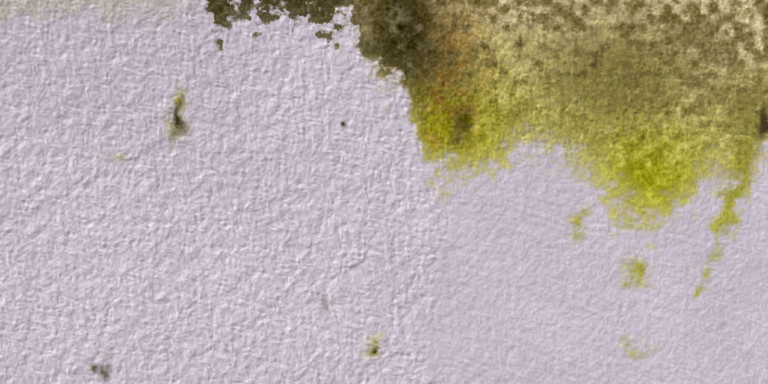
This texture is drawn by a Shadertoy shader. Its source:

```glsl
// Rough lilac plaster with moss and damp stains creeping down from the top.
// Value noise forms a relief lit from the upper left; the stains are soft
// masks built from a wavy lower border, Gaussian blots and a dripping streak.

float hash(vec2 p) {
    return fract(sin(dot(p, vec2(127.1, 311.7))) * 43758.5453);
}

float noise(vec2 p) {
    vec2 i = floor(p), f = fract(p);
    f = f * f * (3.0 - 2.0 * f);
    return mix(mix(hash(i), hash(i + vec2(1, 0)), f.x),
               mix(hash(i + vec2(0, 1)), hash(i + vec2(1, 1)), f.x), f.y);
}

float fbm(vec2 p) {
    float sum = 0.0, amp = 0.5;
    for (int i = 0; i < 5; i++) {
        sum += amp * noise(p);
        p = mat2(1.6, 1.2, -1.2, 1.6) * p + 7.3;
        amp *= 0.5;
    }
    return sum;
}

// Soft spot of the given centre and radii
float blot(vec2 p, vec2 centre, vec2 radius) {
    vec2 v = (p - centre) / radius;
    return exp(-dot(v, v));
}

float bump(float x, float centre, float width) {
    float v = (x - centre) / width;
    return exp(-v * v);
}

float segment(vec2 p, vec2 a, vec2 b) {
    vec2 d = b - a;
    return length(p - a - d * clamp(dot(p - a, d) / dot(d, d), 0.0, 1.0));
}

// 1 on the trowelled, smoother plaster at the lower right
float trowelled(vec2 p) {
    return smoothstep(1.06, 1.2, p.x + 0.16 * (fbm(p * 9.0) - 0.5))
         * smoothstep(0.66, 0.52, p.y);
}

float relief(vec2 p) {
    vec2 w = p + 0.012 * vec2(noise(p * 30.0), noise(p * 30.0 + 40.0));
    vec2 turned = mat2(0.8, -0.6, 0.6, 0.8) * w;
    float pebbles = 0.75 * noise(turned * vec2(58, 44)) + 0.65 * noise(turned.yx * vec2(90, 105))
                  + 0.38 * noise(w * 180.0);
    float across = p.y + (0.22 + 0.3 * (0.55 - p.y)) * (p.x - 1.1) + 0.012 * noise(p * 12.0);
    float scratches = 0.45 * noise(vec2(p.x * 5.0, across * 55.0)) * noise(p * 8.0 + 3.0)
                    + 0.22 * noise(vec2(p.x * 9.0, across * 120.0))
                    + 0.35 * noise(w * 75.0) + 0.32 * noise(w * 160.0);
    float h = mix(pebbles, scratches, 0.8 * trowelled(p));
    // Raised rims: the long sweep at the left and the trowel's end
    float sweep = p.y - 0.44 - 0.52 * p.x * p.x - 0.28 * p.x + 0.02 * noise(p * 14.0);
    h += 0.4 * smoothstep(-0.012, 0.012, sweep) * smoothstep(0.6, 0.4, p.x);
    float rim = p.x - 1.12 + 0.12 * (fbm(p * 16.0) - 0.5);
    return h + 0.4 * bump(rim, 0.0, 0.012) * bump(p.y, 0.42, 0.13);
}

void mainImage(out vec4 fragColor, in vec2 fragCoord) {
    vec2 p = fragCoord / iResolution.y;
    float x = p.x, fall = 1.0 - p.y;
    float cloud = fbm(p * 7.0) - 0.5;
    float grain = fbm(p * 42.0) - 0.5;
    float speck = noise(p * 130.0) + 0.7 * noise(p * 210.0) - 0.85;
    vec2 q = p + 0.07 * vec2(fbm(p * 24.0) - 0.5, fbm(p * 24.0 + 30.0) - 0.5);

    // Plaster
    float light = relief(p) - relief(p + vec2(-0.0045, 0.005));
    vec3 col = vec3(0.775, 0.735, 0.785) + 0.05 * cloud + 0.03 * speck;
    col -= 0.04 * blot(p, vec2(0.1, 0.95), vec2(0.6, 0.35));
    col = mix(col, vec3(0.68, 0.65, 0.55), 0.5 * smoothstep(0.07, -0.02, fall + 0.2 * cloud + 0.1 * grain)
              * smoothstep(0.65, 0.3, x));

    // Lower border of the growth
    float border = 0.04 + 0.17 * smoothstep(0.90, 1.01, x) + 0.22 * smoothstep(1.02, 1.14, x)
                 + 0.15 * bump(x, 1.70, 0.12) - 0.05 * bump(x, 1.38, 0.09)
                 + 0.07 * bump(x, 1.92, 0.04) - 0.10 * smoothstep(1.93, 2.0, x)
                 + 0.10 * bump(x, 0.56, 0.04) - 0.12 * smoothstep(0.59, 0.51, x);
    float inside = border - fall + 0.16 * cloud + 0.20 * grain + 0.03 * speck;
    float soft = mix(0.028, 0.075, smoothstep(0.95, 1.2, x));
    float growth = smoothstep(-soft, soft, inside);
    col = mix(col, vec3(0.70, 0.66, 0.46), 0.6 * smoothstep(-0.09, 0.05, inside)
              * smoothstep(0.80, 1.0, x));

    // Moss fringe, brown damp and dark mould, from the border upwards
    vec3 moss = mix(vec3(0.67, 0.64, 0.34), vec3(0.62, 0.62, 0.10),
                    clamp(blot(q, vec2(1.17, 0.65), vec2(0.14, 0.12))
                        + blot(q, vec2(1.69, 0.53), vec2(0.14, 0.12)), 0.0, 1.0));
    float damp = smoothstep(0.34, 0.08, fall + 0.3 * cloud + 0.3 * grain);
    vec3 brown = mix(vec3(0.53, 0.47, 0.31), vec3(0.71, 0.65, 0.50),
                     smoothstep(-0.12, 0.16, 0.5 * cloud + grain));
    moss = mix(moss, brown, 0.9 * damp);
    float olive = blot(q, vec2(1.6, 0.80), vec2(0.19, 0.13)) + blot(q, vec2(1.96, 0.70), vec2(0.07, 0.1));
    moss = mix(moss, vec3(0.40, 0.36, 0.15), clamp(olive * (0.65 + 3.0 * grain + 0.3 * speck), 0.0, 0.85));
    float rust = blot(q, vec2(1.17, 0.80), vec2(0.09, 0.18));
    moss = mix(moss, vec3(0.48, 0.34, 0.10), clamp(rust * (0.7 + 3.5 * grain), 0.0, 0.9));
    float mould = 1.5 * blot(q, vec2(1.05, 0.92), vec2(0.09, 0.16)) + smoothstep(1.0, 0.85, x)
                + 0.9 * blot(q, vec2(1.2, 0.68), vec2(0.03, 0.05));
    moss += 0.4 * grain + 0.13 * speck;
    moss = mix(moss, vec3(0.23, 0.20, 0.09) + 0.5 * grain + 0.08 * speck,
               clamp(mould * (0.9 + 1.5 * grain), 0.0, 0.95));
    col = mix(col, moss, growth * 0.96);

    // Dripping streak and detached moss patches
    float drip = min(segment(q, vec2(1.94, 0.62), vec2(1.88, 0.39)) - 0.016,
                     segment(q, vec2(1.88, 0.39), vec2(1.81, 0.23)) - 0.002);
    float patches = 0.9 * smoothstep(0.022, -0.014, drip) + blot(q, vec2(1.50, 0.42), vec2(0.030))
                  + blot(q, vec2(1.656, 0.29), vec2(0.033)) + 0.5 * blot(q, vec2(1.665, 0.09), vec2(0.04, 0.02))
                  + 0.4 * blot(q, vec2(0.30, 0.59), vec2(0.02, 0.01)) + 0.8 * blot(q, vec2(0.969, 0.09), vec2(0.022))
                  + 0.9 * blot(q, vec2(0.458, 0.70), vec2(0.021, 0.05));
    col = mix(col, vec3(0.58, 0.57, 0.16) + 0.4 * grain + 0.1 * speck,
              clamp(patches * (0.8 + 3.0 * grain + 0.3 * speck), 0.0, 0.9));

    // Small dark pits
    float pits = blot(q, vec2(0.460, 0.69), vec2(0.012, 0.035)) + blot(p, vec2(0.893, 0.677), vec2(0.006))
               + blot(q, vec2(0.972, 0.085), vec2(0.010)) + 0.7 * blot(q, vec2(0.266, 0.04), vec2(0.012, 0.02))
               + 0.3 * blot(q, vec2(0.84, 0.20), vec2(0.02)) + blot(q, vec2(1.985, 0.675), vec2(0.016, 0.03));
    col = mix(col, vec3(0.24, 0.20, 0.11), clamp(pits, 0.0, 0.9));

    col *= 1.0 + 0.34 * clamp(light, -1.0, 0.7);
    fragColor = vec4(clamp(col, 0.0, 1.0), 1.0);
}
```
